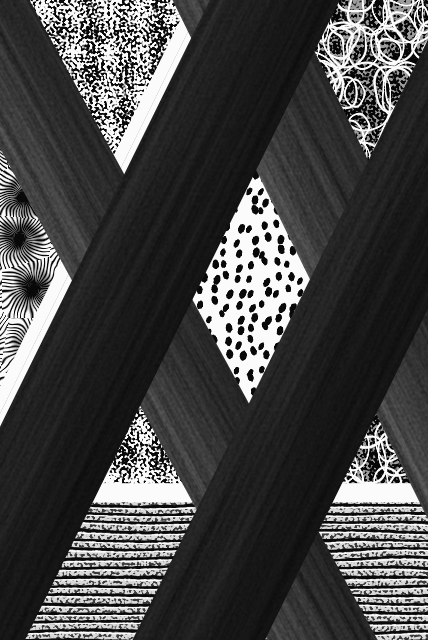
Reproduce this background procedurally as a Shadertoy shader.

```glsl
// Monochrome collage: dark diagonal wood planks crossing over hand-inked pattern panels.
#define FRONT_SLOPE 0.492
#define BACK_SLOPE_L 0.544
#define BACK_SLOPE_R 0.492
#define MARGIN_START 0.297
#define FLOOR_TOP 0.755
#define LINES_TOP 0.785
#define LINE_STEP 0.0142
#define DOT_CELL 0.0202
#define TUFT_CELL 0.082
#define GRAIN 215.0
#define PAPER 0.985
#define INK 0.035

vec2 hash2(vec2 p) {
    vec3 q = fract(p.xyx * vec3(0.1031, 0.1030, 0.0973));
    q += dot(q, q.yzx + 33.33);
    return fract((q.xx + q.yz) * q.zy);
}

// Gradient noise, roughly -0.7 to 0.7
float noise(vec2 p) {
    vec2 i = floor(p), f = p - i, w = f * f * f * (f * (f * 6.0 - 15.0) + 10.0);
    vec2 e = vec2(0, 1);
    float a = dot(hash2(i) * 2.0 - 1.0, f);
    float b = dot(hash2(i + e.yx) * 2.0 - 1.0, f - e.yx);
    float c = dot(hash2(i + e.xy) * 2.0 - 1.0, f - e.xy);
    float d = dot(hash2(i + e.yy) * 2.0 - 1.0, f - e.yy);
    return mix(mix(a, b, w.x), mix(c, d, w.x), w.y);
}

// Coverage of the side where d is positive, one pixel soft
float fill(float d) { return clamp(0.5 + d * iResolution.y, 0.0, 1.0); }

float stipple(vec2 p, float bias) {
    return mix(INK, PAPER, smoothstep(-0.12, 0.12, noise(p * GRAIN) + bias));
}

float wovenStipple(vec2 p) {
    float weave = 0.07 * sin(p.x * 120.0) + 0.05 * sin(p.y * 95.0);
    return stipple(p, 0.03 + weave + 0.12 * noise(p * 18.0));
}

// Leaning ink drops on a jittered grid
float inkDots(vec2 p) {
    float ink = 0.0;
    vec2 cell = floor(p / DOT_CELL);
    for (int k = 0; k < 9; k++) {
        vec2 id = cell + vec2(k % 3 - 1, k / 3 - 1);
        vec2 rnd = hash2(id + 7.0);
        vec2 q = p - (id + 0.14 + 0.72 * rnd) * DOT_CELL;
        q.x += q.y * (rnd.y - 0.4) * 0.6;
        float radius = 0.0056 + 0.0022 * rnd.x + 0.0016 * noise(p * 300.0);
        ink = max(ink, fill(radius - length(q * vec2(1.4, 1.0))));
    }
    return mix(PAPER, INK, ink);
}

// Curved hairs fanning out of the nearest tuft centre
float tufts(vec2 p) {
    vec2 cell = floor(p / TUFT_CELL), ray = vec2(1);
    for (int k = 0; k < 9; k++) {
        vec2 id = cell + vec2(k % 3 - 1, k / 3 - 1);
        vec2 q = p - (id + 0.2 + 0.6 * hash2(id + 3.0)) * TUFT_CELL;
        if (dot(q, q) < dot(ray, ray)) ray = q;
    }
    float r = length(ray);
    float angle = atan(ray.y, ray.x) + 0.35 * noise(p * 32.0) + r * 7.0;
    float gap = abs(sin(angle * 19.0)) * r / 19.0;
    float hair = 0.0011 + 0.0009 * noise(p * 60.0);
    return mix(PAPER, INK, fill(hair - gap));
}

// Layers of pale loops over a dark grainy ground
float scribble(vec2 p) {
    float ground = stipple(p, 0.5 * noise(p * 26.0) - 0.06) * 0.62;
    float stroke = 0.0;
    vec2 warped = p + 0.012 * vec2(noise(p * 24.0), noise(p * 24.0 + 40.0));
    for (int k = 0; k < 27; k++) {
        float layer = float(k / 9), size = 0.054 + 0.013 * layer;
        vec2 g = warped / size + layer * 17.3;
        vec2 id = floor(g) + vec2(k % 3 - 1, (k / 3) % 3 - 1);
        vec2 rnd = hash2(id), q = g - id - 0.25 - 0.5 * rnd;
        q.x *= 1.0 + 0.5 * rnd.y;
        float ring = abs(length(q) - 0.35 - 0.37 * rnd.x) * size;
        stroke = max(stroke, fill(0.0018 - ring));
    }
    return mix(ground, PAPER, stroke);
}

// Rough ruled lines with grainy strips between them
float ruledLines(vec2 p) {
    float row = p.y / LINE_STEP + 0.55 * noise(vec2(p.x * 6.0, p.y * 26.0));
    float d = (fract(row) - 0.5) * LINE_STEP;
    float rough = 0.0008 * noise(p * vec2(90.0, 160.0));
    float tone = mix(stipple(p, 0.08), 0.6, 0.35);
    tone = mix(tone, PAPER, fill(0.0012 - abs(d - 0.0036)));
    return mix(tone, INK, fill(0.0021 + rough * 2.0 - abs(d)));
}

// Plank tone: t runs across, s along the grain
float plank(float t, float s, vec2 p, float light, float dark) {
    float streak = noise(vec2(t * 15.0, s * 2.0)) + 0.5 * noise(vec2(t * 42.0, s * 5.0));
    float grit = noise(p * 190.0) + 0.6 * noise(vec2(t * 70.0, s * 60.0));
    float tone = mix(light, dark, smoothstep(0.0, 0.9, t));
    return max(tone * (1.0 + 0.55 * streak + 0.3 * grit), 0.02);
}

float layPlank(float under, float across, vec2 edges, vec2 p, float light, float dark) {
    float t = (across - edges.x) / (edges.y - edges.x);
    float cover = fill(min(across - edges.x, edges.y - across) * 0.89);
    return mix(under, plank(t, p.y + edges.x * 9.0, p, light, dark), cover);
}

void mainImage(out vec4 fragColor, in vec2 fragCoord) {
    // Height units, measured down from the top
    vec2 p = vec2(fragCoord.x, iResolution.y - fragCoord.y) / iResolution.y;
    float rise = p.x + FRONT_SLOPE * p.y;
    float fallL = p.x - BACK_SLOPE_L * p.y;
    float fallR = p.x - BACK_SLOPE_R * p.y;

    // Panels, whose seams hide under the planks
    float tone;
    if (fallR > 0.36 || rise > 0.8) tone = scribble(p);
    else if (rise > 0.43) tone = fallL < -0.04 ? wovenStipple(p) : inkDots(p);
    else tone = fallL < -0.04 ? tufts(p) : wovenStipple(p);

    // Paper margins with faint pencil rules, then the ruled floor
    float margin = fill(rise - MARGIN_START) * step(rise, 0.43);
    tone = mix(tone, PAPER, max(margin, fill(p.y - FLOOR_TOP)));
    float pencil = min(abs(rise - 0.318), abs(p.y - LINES_TOP + 0.003));
    tone -= 0.22 * fill(0.0002 - pencil) * step(rise, 0.43);
    tone = mix(tone, ruledLines(p), fill(p.y - LINES_TOP + 0.001 * noise(p * 60.0)));

    // Back planks, then front planks
    tone = layPlank(tone, fallL, vec2(-0.126, 0.046), p, 0.26, 0.15);
    tone = layPlank(tone, fallR, vec2(0.2695, 0.452), p, 0.27, 0.16);
    tone = layPlank(tone, rise, vec2(0.328, 0.531), p, 0.135, 0.08);
    tone = layPlank(tone, rise, vec2(0.699, 0.906), p, 0.135, 0.075);
    fragColor = vec4(vec3(tone), 1.0);
}
```
